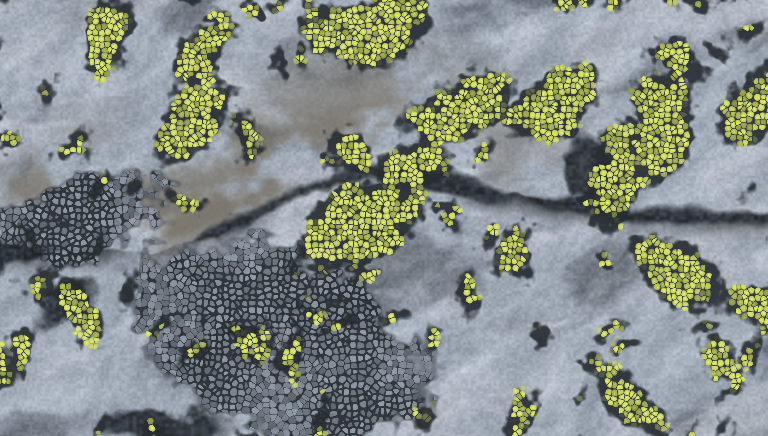
Reproduce this texture procedurally as a WebGL 2 fragment shader.

```glsl
#version 300 es
precision highp float;
// Weathered grey rock with granular yellow and grey crust lichens.
uniform vec2 u_resolution;
out vec4 fragColor;

const vec3 ROCK_LIGHT = vec3(0.63, 0.67, 0.72);
const vec3 ROCK_MID = vec3(0.44, 0.47, 0.51);
const vec3 ROCK_PALE = vec3(0.74, 0.76, 0.80);
const vec3 STAIN = vec3(0.46, 0.43, 0.38);
const vec3 BLACK = vec3(0.15, 0.17, 0.19);
const vec3 YELLOW = vec3(0.82, 0.86, 0.40);
const vec3 OLIVE = vec3(0.58, 0.62, 0.29);

vec2 hash2(vec2 p) {
  vec3 q = fract(p.xyx * vec3(0.1031, 0.1030, 0.0973));
  q += dot(q, q.yzx + 33.33);
  return fract((q.xx + q.yz) * q.zy);
}

float noise(vec2 p) {
  vec2 i = floor(p), f = fract(p);
  f = f * f * (3.0 - 2.0 * f);
  float a = mix(hash2(i).x, hash2(i + vec2(1, 0)).x, f.x);
  float b = mix(hash2(i + vec2(0, 1)).x, hash2(i + vec2(1, 1)).x, f.x);
  return mix(a, b, f.y);
}

float fbm(vec2 p) {
  float sum = 0.0, amp = 0.52;
  for (int i = 0; i < 5; i++) {
    sum += amp * noise(p);
    p = mat2(1.6, 1.2, -1.2, 1.6) * p + 17.3;
    amp *= 0.5;
  }
  return sum;
}

vec2 rotate(vec2 p, float a) {
  return mat2(cos(a), -sin(a), sin(a), cos(a)) * p;
}

vec2 warp(vec2 p, float scale, float amount) {
  return p + amount * (vec2(fbm(p * scale + 40.0), fbm(p * scale + 90.0)) - 0.5);
}

float ellipse(vec2 p, vec2 centre, vec2 radii, float angle) {
  return (length(rotate(p - centre, angle) / radii) - 1.0) * min(radii.x, radii.y);
}

// Nearest grain: xy = its site, z and w = first and second distance in cells.
vec4 grains(vec2 p, float size, float seed) {
  vec2 g = p / size, cell = floor(g);
  vec4 best = vec4(0.0, 0.0, 9.0, 9.0);
  for (int k = 0; k < 9; k++) {
    vec2 id = cell + vec2(k % 3 - 1, k / 3 - 1);
    vec2 site = id + 0.1 + 0.8 * hash2(id + seed);
    float d = distance(g, site);
    if (d < best.z) best = vec4(site * size, d, best.z);
    else best.w = min(best.w, d);
  }
  return best;
}

float grainMask(vec4 grain, float gap, float radius, float aa) {
  float edge = min(grain.w - grain.z - gap, radius - grain.z);
  return smoothstep(-aa, aa, edge);
}

// Signed distance to randomly scattered, tilted oval patches.
float patches(vec2 p, float size, float chance, vec2 radii, float seed) {
  vec2 cell = floor(p / size);
  float d = 1.0;
  for (int k = 0; k < 9; k++) {
    vec2 id = cell + vec2(k % 3 - 1, k / 3 - 1);
    vec2 pos = hash2(id + seed), trait = hash2(id + seed + 57.0);
    if (trait.x > chance) continue;
    float r = mix(radii.x, radii.y, trait.y * trait.y);
    d = min(d, ellipse(p, (id + pos) * size, r * vec2(1.5, 0.8), pos.x * 6.3));
  }
  return d;
}

float yellowField(vec2 p) {
  vec2 q = warp(p, 11.0, 0.09);
  float d = patches(q, 0.21, 0.62, vec2(0.026, 0.085), 11.0);
  d = min(d, patches(q, 0.085, 0.28, vec2(0.006, 0.019), 31.0));
  return min(d, ellipse(q, vec2(0.83, 0.48), vec2(0.16, 0.085), 0.45));
}

float crustField(vec2 p) {
  vec2 q = warp(p, 7.0, 0.14);
  float d = ellipse(q, vec2(0.64, 0.22), vec2(0.34, 0.22), -0.5);
  return min(d, ellipse(q, vec2(0.16, 0.48), vec2(0.22, 0.08), 0.3));
}

float ridgeHeight(float x) {
  float rise = 0.17 * smoothstep(0.3, 0.85, x) - 0.08 * smoothstep(0.95, 1.4, x);
  return 0.42 + rise + 0.05 * (fbm(vec2(x * 9.0, 3.0)) - 0.5);
}

vec3 rock(vec2 p, float aboveRidge) {
  vec2 q = rotate(warp(p, 4.0, 0.12), 0.35) * vec2(4.0, 7.0);
  float relief = fbm(q * 2.0) - fbm(q * 2.0 + vec2(0.12, -0.22));
  vec3 c = mix(ROCK_MID, ROCK_LIGHT, smoothstep(0.25, 0.46, fbm(q)));
  c = mix(c, ROCK_PALE, 0.55 * smoothstep(0.5, 0.72, fbm(q * 1.4 + 23.0)));
  c += 0.3 * relief + 0.09 * (noise(p * 170.0) - 0.5);
  float band = smoothstep(-0.03, 0.04, aboveRidge) * smoothstep(0.42, 0.05, aboveRidge);
  float stain = smoothstep(0.46, 0.66, fbm(p * vec2(5.0, 7.0) + 7.0));
  c = mix(c, STAIN, 0.85 * stain * band * smoothstep(1.5, 0.8, p.x));
  // Ledge shadow and a faint lit lip.
  float shade = smoothstep(-0.06, 0.0, aboveRidge) * smoothstep(0.008, 0.0, aboveRidge);
  return c * (1.0 - 0.5 * shade * smoothstep(0.25, 0.6, fbm(p * 9.0)));
}

void main() {
  float px = 1.0 / u_resolution.y;
  vec2 p = gl_FragCoord.xy * px;
  float aboveRidge = p.y - ridgeHeight(p.x);
  vec3 color = rock(p, aboveRidge);

  // Grey crust: pale grains on a black bed.
  const float CRUST_SIZE = 0.0155;
  vec4 grain = grains(p, CRUST_SIZE, 5.0);
  float tone = hash2(floor(grain.xy * 900.0)).x;
  float bed = smoothstep(0.012, -0.012, crustField(p) + 0.05 * (noise(p * 45.0) - 0.5));
  color = mix(color, BLACK, 0.92 * bed);
  float gap = mix(0.04, 0.3, smoothstep(0.3, 0.6, fbm(p * 6.0 + 5.0)));
  float pale = grainMask(grain, gap, 0.62, 0.6 * px / CRUST_SIZE);
  color = mix(color, ROCK_MID * mix(0.85, 1.3, tone), pale * bed);

  // Dark moss in hollows and along the ledge.
  vec2 q = warp(p, 12.0, 0.09);
  float moss = min(ellipse(q, vec2(1.34, 0.61), vec2(0.05, 0.075), 0.3),
                   ellipse(q, vec2(0.15, 0.30), vec2(0.075, 0.035), 0.4));
  moss = min(moss, ellipse(q, vec2(0.38, 0.01), vec2(0.15, 0.04), 0.0));
  moss = min(moss, abs(aboveRidge) - 0.09 * (fbm(p * 5.0 + 61.0) - 0.48));
  vec3 mossColor = BLACK * mix(0.7, 1.5, noise(p * 120.0));
  color = mix(color, mossColor, 0.9 * smoothstep(0.012, -0.008, moss));

  // Yellow lichen: bright grains inside a black rim.
  const float YELLOW_SIZE = 0.0135;
  float rim = yellowField(p) + 0.018 * (noise(p * 70.0) - 0.5);
  color = mix(color, BLACK, 0.9 * smoothstep(0.014, 0.001, rim));
  grain = grains(p, YELLOW_SIZE, 19.0);
  float inside = yellowField(grain.xy) + 0.035 * (noise(grain.xy * 38.0) - 0.5);
  float bright = grainMask(grain, 0.1, 0.6, 0.6 * px / YELLOW_SIZE);
  tone = hash2(floor(grain.xy * 900.0)).y;
  vec3 lichen = mix(OLIVE, YELLOW, smoothstep(0.0, 0.6, tone)) * (1.08 - 0.25 * grain.z);
  color = mix(color, lichen, bright * smoothstep(0.001, -0.004, inside));

  fragColor = vec4(clamp(color, 0.0, 1.0), 1.0);
}
```
